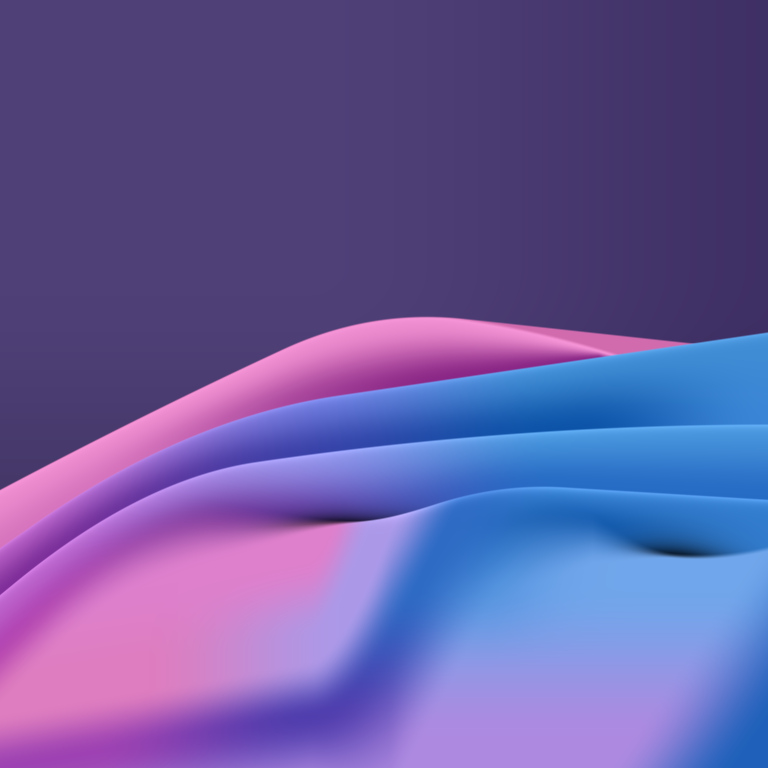
Write a WebGL 1 fragment shader that draws this background.

```glsl
precision highp float;

uniform vec2 u_resolution;

#define RIM_WIDTH 0.005
#define RIM_GAIN 0.13
#define CREASE_DEPTH 0.95
#define VALLEY_WIDTH 0.10
#define PINK vec3(0.92, 0.54, 0.80)
#define MAGENTA vec3(0.52, 0.13, 0.51)
#define LAVENDER vec3(0.67, 0.60, 0.91)
#define VIOLET vec3(0.32, 0.24, 0.68)
#define DEEP_BLUE vec3(0.05, 0.33, 0.66)
#define BLUE vec3(0.20, 0.49, 0.81)
#define SKY vec3(0.44, 0.65, 0.92)

float smoothMin(float a, float b, float k) {
  float h = max(k - abs(a - b), 0.0) / k;
  return min(a, b) - h * h * k * 0.25;
}

float smoothMax(float a, float b, float k) {
  return -smoothMin(-a, -b, k);
}

// Heights of the fold edges
float backEdge(float x) {
  return smoothMin(0.362 + 0.53 * x - 0.09 * x * x, 0.65 - 0.108 * x, 0.065);
}

float upperEdge(float x) {
  return smoothMin(0.286 + 0.70 * x, 0.42 + 0.147 * x, 0.11);
}

float middleEdge(float x) {
  float r = 1.0 - x;
  return smoothMin(0.225 + 0.82 * x, 0.447 - 0.11 * r * r, 0.10);
}

float frontEdge(float x) {
  float crease = smoothMin(0.13 + x, 0.295 + 0.055 * x, 0.10);
  float ridge = smoothMax(crease, 0.107 + 0.42 * x, 0.02);
  return smoothMin(ridge, 0.41 - 0.061 * x, 0.05);
}

float valleyLine(float x) {
  return smoothMax(0.17 * x, 1.9 * (x - 0.42), 0.09);
}

float below(float edge, float y, float soft) {
  return 1.0 - smoothstep(-soft, soft, y - edge);
}

float bell(float x, float center, float width) {
  float d = (x - center) / width;
  return exp(-d * d);
}

float rim(float depth) {
  return RIM_GAIN * exp(-max(depth, 0.0) / RIM_WIDTH);
}

// Three colours blended from left to right
vec3 across(float x, vec3 left, vec3 middle, vec3 right) {
  vec3 c = mix(left, middle, smoothstep(0.0, 0.45, x));
  return mix(c, right, smoothstep(0.38, 0.72, x));
}

vec3 backdrop(vec2 p) {
  vec3 c = mix(vec3(0.31, 0.25, 0.47), vec3(0.24, 0.18, 0.39), smoothstep(0.4, 1.1, p.x));
  return c * (1.0 - 0.14 * smoothstep(0.65, 0.3, p.y));
}

vec3 pinkFold(vec2 p, float edge, float base) {
  float bend = max(p.x - 0.55, 0.0);
  float inner = edge - 0.4 * bend * bend;
  float t = clamp((inner - p.y) / max(inner - base, 0.01), 0.0, 1.0);
  float shade = smoothstep(0.1, 1.0, t) * mix(0.2, 0.95, smoothstep(0.1, 0.6, p.x));
  vec3 c = mix(PINK, MAGENTA, shade) + rim(inner - p.y) * 0.5;
  vec3 farSide = vec3(0.82, 0.42, 0.68);
  return mix(farSide, c, below(inner, p.y, 0.003));
}

vec3 upperFold(vec2 p, float edge, float base) {
  float t = smoothstep(0.0, 1.0, (edge - p.y) / (edge - base));
  vec3 lit = across(p.x, vec3(0.70, 0.36, 0.76), vec3(0.42, 0.47, 0.86), vec3(0.25, 0.55, 0.83));
  vec3 dark = across(p.x, vec3(0.50, 0.18, 0.60), vec3(0.22, 0.26, 0.66), DEEP_BLUE);
  dark = mix(dark, BLUE + 0.03, smoothstep(0.75, 1.0, p.x));
  return mix(lit, dark, t) + rim(edge - p.y);
}

vec3 middleFold(vec2 p, float edge, float base) {
  float t = smoothstep(0.0, 1.0, (edge - p.y) / max(edge - base, 0.03));
  vec3 lit = across(p.x, vec3(0.74, 0.39, 0.80), vec3(0.57, 0.57, 0.91), vec3(0.28, 0.58, 0.86));
  vec3 dark = across(p.x, vec3(0.67, 0.21, 0.66), vec3(0.38, 0.27, 0.70), vec3(0.15, 0.42, 0.77));
  dark = mix(dark, vec3(0.38, 0.12, 0.50), 0.7 * bell(p.x, 0.28, 0.12));
  float gap = max(p.y - base, 0.0);
  float crease = exp(-gap / 0.011) * bell(p.x, 0.43, 0.08);
  return (mix(lit, dark, t) + rim(edge - p.y)) * (1.0 - CREASE_DEPTH * crease);
}

vec3 frontFold(vec2 p, float edge) {
  // Right slope, falling from sky to lavender and a blue corner
  vec3 slope = mix(vec3(0.68, 0.54, 0.88), SKY, smoothstep(0.03, 0.24, p.y));
  slope = mix(slope, BLUE, 0.7 * bell(p.x, 0.62, 0.08) * smoothstep(0.12, 0.30, p.y));
  slope = mix(slope, vec3(0.12, 0.38, 0.73), smoothstep(0.79, 0.96, p.x - 0.7 * p.y));

  // Blue roll that tucks under itself on the right
  float dx = p.x - 0.91;
  float tuck = min(0.275 + 1.3 * dx * dx, 0.30);
  float depth = edge - p.y;
  vec3 roll = mix(BLUE, DEEP_BLUE, smoothstep(0.0, 0.05, depth) * bell(p.x, 0.72, 0.15));
  roll *= 1.0 - CREASE_DEPTH * exp(-max(p.y - tuck, 0.0) / 0.014) * bell(p.x, 0.88, 0.06);
  float tuckSoft = mix(0.07, 0.004, smoothstep(0.66, 0.88, p.x));
  vec3 right = mix(roll, slope, below(tuck, p.y, tuckSoft));

  // Left slope and the valley between both sides
  vec3 left = mix(PINK - 0.05, LAVENDER, smoothstep(0.18, 0.46, p.x));
  float line = valleyLine(p.x);
  float steep = (valleyLine(p.x + 0.01) - line) / 0.01;
  float side = (p.y - line) / sqrt(1.0 + steep * steep);
  left = mix(left, PINK - vec3(0.05, 0.04, 0.0), smoothstep(0.10, 0.20, side));
  vec3 valley = mix(VIOLET, vec3(0.18, 0.42, 0.77), smoothstep(0.05, 0.24, p.y));
  valley = mix(vec3(0.62, 0.26, 0.70), valley, smoothstep(0.12, 0.40, p.x));
  vec3 c = mix(valley, left, smoothstep(0.0, 0.7 * VALLEY_WIDTH, side));
  c = mix(c, right, smoothstep(0.0, VALLEY_WIDTH, -side));
  return c + rim(depth) * 1.4 * smoothstep(0.42, 0.58, p.x);
}

void main() {
  vec2 p = gl_FragCoord.xy / u_resolution;
  float soft = 1.2 / u_resolution.y;
  float back = backEdge(p.x);
  float upper = upperEdge(p.x);
  float middle = middleEdge(p.x);
  float front = frontEdge(p.x);

  // Layers from far to near
  vec3 color = backdrop(p);
  color = mix(color, pinkFold(p, back, upper), below(back, p.y, soft));
  color = mix(color, upperFold(p, upper, middle), below(upper, p.y, soft));
  color = mix(color, middleFold(p, middle, front), below(middle, p.y, soft));
  float frontSoft = mix(0.05, soft, smoothstep(0.2, 0.48, p.x));
  color = mix(color, frontFold(p, front), below(front, p.y, frontSoft));
  gl_FragColor = vec4(clamp(color, 0.0, 1.0), 1.0);
}
```
